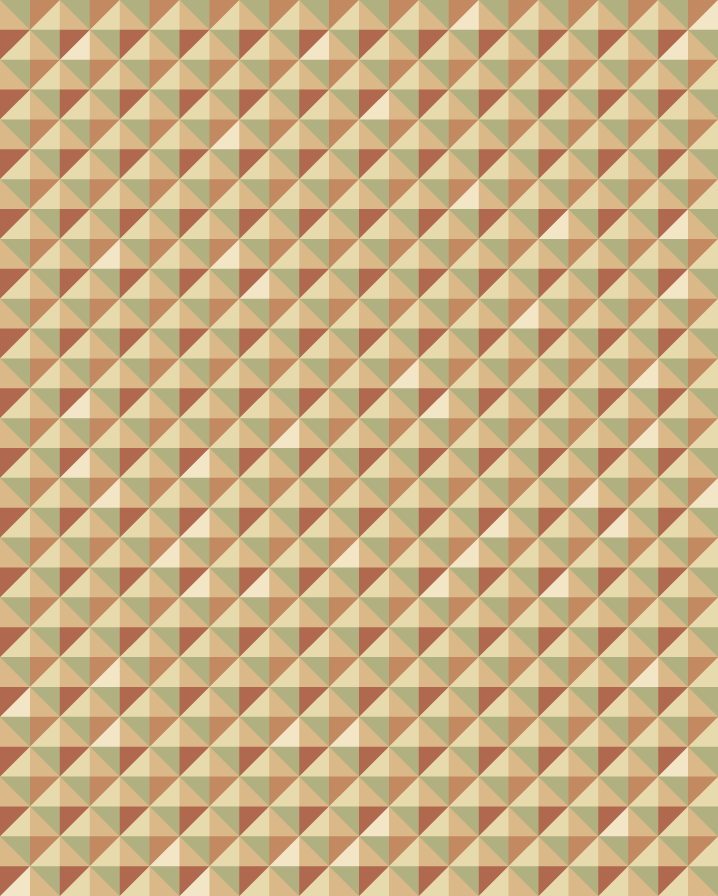
Give the GLSL for this pattern, as a Shadertoy shader.

```glsl
// Half-square triangle patchwork: a 24 x 30 checkerboard of cells, each cut by
// a diagonal that alternates direction, so four cells meet in a pinwheel.
// Rows alternate two warm accents; a wrapped hash lightens a few cream patches.

#define GRID vec2(24.0, 30.0)      // cells across and down, both even
#define LIGHT_SHARE 0.135          // share of cream triangles made pale
#define SEED 17u
#define SAMPLES 4                  // antialiasing samples per axis
#define TAN vec3(0.855, 0.722, 0.529)
#define GREEN vec3(0.690, 0.690, 0.502)
#define CREAM vec3(0.905, 0.855, 0.675)
#define PALE vec3(0.950, 0.902, 0.775)
#define ORANGE vec3(0.765, 0.537, 0.376)
#define BRICK vec3(0.690, 0.408, 0.306)

// Integer hash of a cell, from 0 to 1
float hashCell(vec2 cell) {
    uint h = uint(cell.x) * 1597334677u ^ (uint(cell.y) + SEED) * 3812015801u;
    h = (h ^ (h >> 16)) * 2246822519u;
    h = (h ^ (h >> 13)) * 3266489917u;
    h ^= h >> 16;
    return float(h >> 8) / 16777216.0;
}

// Colour at p, measured in cells from the upper left corner
vec3 patchwork(vec2 p) {
    vec2 cell = mod(floor(p), GRID);
    vec2 q = fract(p);

    // Falling diagonal: green above, tan below
    if (mod(cell.x + cell.y, 2.0) < 0.5) return q.x > q.y ? GREEN : TAN;

    // Rising diagonal: warm accent above, cream below
    if (q.x + q.y < 1.0) return mod(cell.y, 2.0) < 0.5 ? ORANGE : BRICK;
    return hashCell(cell) < LIGHT_SHARE ? PALE : CREAM;
}

void mainImage(out vec4 fragColor, in vec2 fragCoord) {
    vec3 sum = vec3(0.0);

    // Average a regular grid of samples inside the pixel
    for (int y = 0; y < SAMPLES; y++) {
        for (int x = 0; x < SAMPLES; x++) {
            vec2 offset = (vec2(x, y) + 0.5) / float(SAMPLES) - 0.5;
            vec2 uv = (fragCoord + offset) / iResolution.xy;
            sum += patchwork(vec2(uv.x, 1.0 - uv.y) * GRID);
        }
    }
    fragColor = vec4(sum / float(SAMPLES * SAMPLES), 1.0);
}
```
